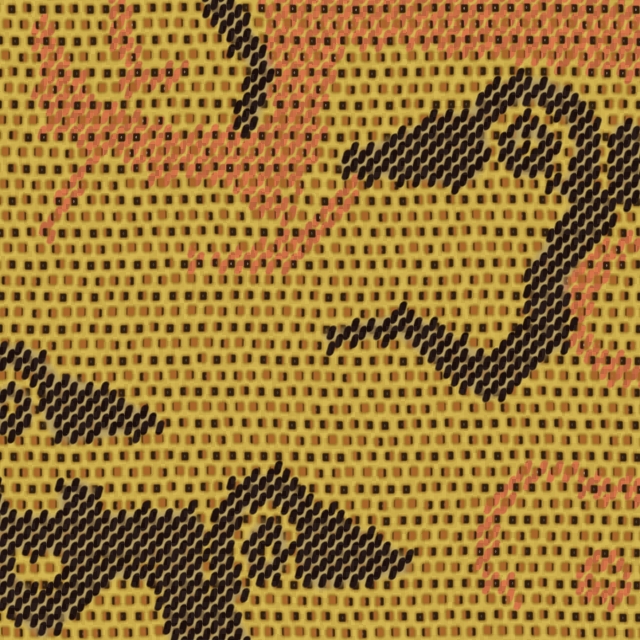
This texture is drawn by a Shadertoy shader. Its source:

```glsl
// Woven brocade: golden ground with pinhole dots, black curling flowers and coral vines.

float hash(vec2 p) {
    vec3 q = fract(p.xyx * 0.1031);
    q += dot(q, q.yzx + 33.33);
    return fract((q.x + q.y) * q.z);
}

// Tapered stroke from a to b
float limb(vec2 p, vec2 a, vec2 b, float ra, float rb) {
    vec2 pa = p - a, ba = b - a;
    float h = clamp(dot(pa, ba) / dot(ba, ba), 0.0, 1.0);
    return length(pa - ba * h) - mix(ra, rb, h);
}

float ring(vec2 p, float radius, float halfWidth) {
    return abs(length(p) - radius) - halfWidth;
}

// Ringed eye with a pointed body and a curling stem
float flower(vec2 p) {
    float d = max(ring(p, 0.092, 0.024), -0.05 - p.x - 1.4 * p.y);
    d = min(d, ring(p, 0.030, 0.017));
    d = min(d, limb(p, vec2(-0.28, -0.02), vec2(-0.12, 0.0), 0.018, 0.062));
    d = min(d, limb(p, vec2(0.10, -0.09), vec2(0.03, -0.19), 0.034, 0.034));
    d = min(d, limb(p, vec2(0.03, -0.19), vec2(0.03, -0.29), 0.034, 0.032));
    d = min(d, limb(p, vec2(0.03, -0.29), vec2(-0.06, -0.36), 0.030, 0.034));
    d = min(d, limb(p, vec2(-0.06, -0.36), vec2(-0.20, -0.27), 0.034, 0.024));
    return min(d, limb(p, vec2(-0.20, -0.27), vec2(-0.31, -0.29), 0.020, 0.014));
}

float blackMotif(vec2 p) {
    float d = flower(p - vec2(0.827, 0.766));
    d = min(d, flower((p - vec2(0.417, 0.14)) * vec2(-1.3, 0.95)));
    d = min(d, flower((p - vec2(0.02, 0.36)) * vec2(-1.3, 1.1)));
    d = min(d, limb(p, vec2(0.0, 0.17), vec2(0.28, 0.16), 0.03, 0.045));
    d = min(d, limb(p, vec2(0.12, 0.22), vec2(0.13, 0.11), 0.035, 0.03));
    d = min(d, limb(p, vec2(0.28, 0.15), vec2(0.30, 0.0), 0.035, 0.04));
    d = min(d, limb(p, vec2(0.98, 0.79), vec2(0.98, 0.71), 0.025, 0.03));
    d = min(d, limb(p, vec2(0.34, 1.0), vec2(0.41, 0.89), 0.024, 0.02));
    return min(d, limb(p, vec2(0.41, 0.89), vec2(0.39, 0.81), 0.02, 0.018));
}

float coralMotif(vec2 p) {
    // Main vine and the band along the top
    float d = limb(p, vec2(0.07, 0.97), vec2(0.10, 0.83), 0.016, 0.042);
    d = min(d, limb(p, vec2(0.10, 0.83), vec2(0.26, 0.76), 0.038, 0.036));
    d = min(d, limb(p, vec2(0.26, 0.76), vec2(0.44, 0.75), 0.038, 0.046));
    d = min(d, limb(p, vec2(0.46, 0.76), vec2(0.48, 1.0), 0.042, 0.065));
    d = min(d, limb(p, vec2(0.50, 0.99), vec2(1.03, 0.94), 0.045, 0.065));
    // Sprigs and tails
    d = min(d, limb(p, vec2(0.18, 1.0), vec2(0.21, 0.88), 0.022, 0.016));
    d = min(d, limb(p, vec2(0.21, 0.87), vec2(0.29, 0.89), 0.018, 0.012));
    d = min(d, limb(p, vec2(0.39, 0.71), vec2(0.44, 0.67), 0.03, 0.02));
    d = min(d, limb(p, vec2(0.55, 0.70), vec2(0.45, 0.60), 0.018, 0.024));
    d = min(d, limb(p, vec2(0.45, 0.60), vec2(0.30, 0.59), 0.022, 0.012));
    d = min(d, limb(p, vec2(0.15, 0.76), vec2(0.07, 0.65), 0.014, 0.014));
    // Curls on the right
    d = min(d, ring(p - vec2(1.0, 0.52), 0.10, 0.018));
    d = min(d, max(ring(p - vec2(0.87, 0.15), 0.11, 0.014), p.x - p.y - 0.75));
    d = min(d, limb(p, vec2(0.87, 0.26), vec2(1.0, 0.23), 0.014, 0.018));
    return min(d, ring(p - vec2(0.95, 0.10), 0.032, 0.013));
}

// Coverage by slanted, brick-laid stitches: x black, y coral
vec2 stitches(vec2 p) {
    vec2 grid = vec2(82.0, 40.0), st = p * grid, cover = vec2(0.0);
    for (int j = -1; j <= 1; j++)
    for (int i = -1; i <= 1; i++) {
        vec2 id = floor(st) + vec2(i, j);
        vec2 centre = id + vec2(0.5, 0.25 + 0.5 * mod(id.x, 2.0));
        vec2 q = (st - centre) * vec2(1.0, 2.0);
        q.x -= 0.28 * q.y;
        float d = length(vec2(q.x, max(abs(q.y) - 0.43, 0.0))) - 0.46;
        float ink = 1.0 - smoothstep(-0.16, 0.16, d);
        vec2 at = centre / grid + (vec2(hash(id), hash(id + 57.0)) - 0.5) * 0.016;
        cover = max(cover, ink * step(vec2(blackMotif(at), coralMotif(at)), vec2(0.0)));
    }
    return cover;
}

void mainImage(out vec4 fragColor, in vec2 fragCoord) {
    vec2 p = fragCoord / iResolution.xy;
    vec2 warped = p + 0.0015 * sin(p.yx * vec2(19.0, 14.0));
    vec2 cover = stitches(warped);

    // Dot grid: staggered rows, each dot slightly displaced
    vec2 g = warped * vec2(41.0, 40.0);
    float row = floor(g.y);
    g.x += 0.5 * mod(row, 2.0) + 0.3 * hash(vec2(row, 3.0));
    vec2 cell = floor(g);
    float rnd = hash(cell), rnd2 = hash(cell + 91.0);
    vec2 f = g - cell - 0.5 + (vec2(rnd, rnd2) - 0.5) * 0.14;
    float dotDist = length(max(abs(f) - vec2(0.13, 0.14), 0.0)) - 0.11;

    // Golden threads, shaded around the holes
    float grain = hash(floor(warped * vec2(164.0, 120.0)));
    float light = smoothstep(-0.02, 0.24, dotDist) * 0.85 + 0.25 * (grain - 0.5);
    vec3 col = mix(vec3(0.63, 0.49, 0.17), vec3(0.84, 0.73, 0.33), light);

    // Coral stitches, and pale weft where black stitches will sit
    vec3 coral = vec3(0.80, 0.42, 0.27) * (0.88 + 0.2 * grain);
    col = mix(col, coral, cover.y * 0.95);
    float underBlack = 1.0 - smoothstep(-0.012, 0.004, blackMotif(warped));
    col = mix(col, vec3(0.66, 0.59, 0.43), 0.65 * underBlack);

    // Two-toned dots: one side dark, the other orange, some with a pale core
    float side = rnd > 0.35 ? 1.0 : -1.0;
    float bias = mix(-0.10, 0.10, mod(row, 2.0)) + 0.24 * (rnd2 - 0.5);
    float dark = smoothstep(-0.10, 0.10, f.x * side + bias);
    vec3 dotColor = mix(vec3(0.66, 0.39, 0.16), vec3(0.15, 0.09, 0.05), dark);
    float core = 1.0 - smoothstep(0.03, 0.12, length(f * vec2(1.3, 0.9)));
    dotColor = mix(dotColor, vec3(0.66, 0.58, 0.46), core * (0.25 + 0.5 * cover.y) * rnd2);
    float hole = 1.0 - smoothstep(-0.07, 0.07, dotDist);
    col = mix(col, dotColor, hole * (0.92 - 0.6 * underBlack));

    // Black stitches on top
    vec3 black = vec3(0.13, 0.08, 0.07) + 0.06 * (grain - 0.5);
    col = mix(col, black, cover.x);

    fragColor = vec4(col, 1.0);
}
```
